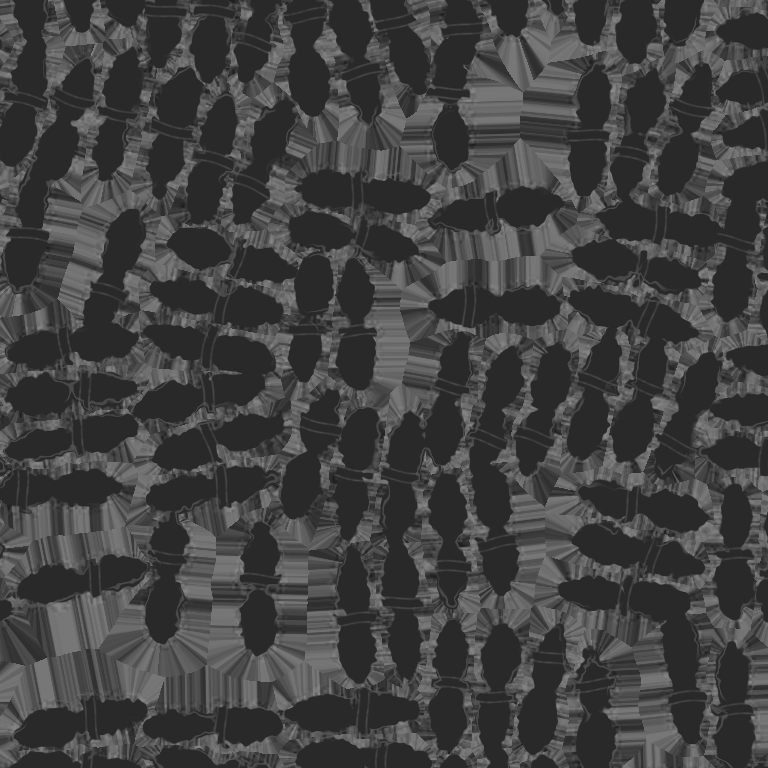
This pattern is drawn by a WebGL 1 fragment shader. Its source:

```glsl
precision highp float;
// Dark two-lobed grains lie in small tilted stacks, each crossed by a pair of thin bands.
// Grey streaks fan out from the nearest grain: their tone depends only on the place along
// its outline, so they run straight outward and meet at Voronoi-like seams.

uniform vec2 u_resolution;

const float BLOCK = 0.185;          // side of one stack of three grains
const float SPACING = 0.061;        // distance between stacked grains
const float MISSING = 0.13;         // share of grains left out
const float BAND_GAP = 0.0062;      // half distance between the paired bands
const float BAND_REACH = 0.031;     // half length of a band
const float GRAIN_TONE = 0.16;
const float STREAK_DARK = 0.185;
const float STREAK_LIGHT = 0.465;
const float HALF_PI = 1.5707963;

float hash(vec2 p) {
  vec3 q = fract(p.xyx * vec3(0.1031, 0.1030, 0.0973));
  q += dot(q, q.yzx + 33.33);
  return fract((q.x + q.y) * q.z);
}

float noise(vec2 p) {
  vec2 i = floor(p), f = fract(p);
  f = f * f * (3.0 - 2.0 * f);
  vec2 e = vec2(1.0, 0.0);
  return mix(mix(hash(i), hash(i + e), f.x),
             mix(hash(i + e.yx), hash(i + e.xx), f.x), f.y);
}

// Stepped one-dimensional noise with softened steps
float steps(float x, float seed) {
  float i = floor(x);
  return mix(hash(vec2(i, seed)), hash(vec2(i + 1.0, seed)), smoothstep(0.3, 0.7, x - i));
}

vec2 rotate(vec2 p, float angle) {
  float c = cos(angle), s = sin(angle);
  return vec2(c * p.x + s * p.y, c * p.y - s * p.x);
}

float ellipse(vec2 p, vec2 radius) {
  float k = length(p / radius);
  return k * (k - 1.0) / max(length(p / (radius * radius)), 0.001);
}

float smoothMin(float a, float b, float k) {
  float h = max(k - abs(a - b), 0.0) / k;
  return min(a, b) - h * h * k * 0.25;
}

// Two lobes, blunt tips and the dark strip under the bands
float grainDistance(vec2 p, float bandX) {
  float d = smoothMin(ellipse(p - vec2(0.041, 0.0), vec2(0.043, 0.025)),
                      ellipse(p + vec2(0.037, 0.0), vec2(0.041, 0.022)), 0.010);
  d = smoothMin(d, ellipse(vec2(abs(p.x) - 0.076, p.y), vec2(0.012, 0.010)), 0.008);
  vec2 strip = abs(p - vec2(bandX, 0.0)) - vec2(0.007, 0.026);
  return min(d, length(max(strip, 0.0)) + min(max(strip.x, strip.y), 0.0));
}

// Paired wavy bands, broken into faint dashes
float bandMask(vec2 p, float bandX, float seed, float px) {
  float bend = 0.0025 * sin(p.y * 70.0 + seed * 6.0);
  float d = abs(abs(p.x - bandX - bend) - BAND_GAP) - 0.0011;
  float reach = 1.0 - smoothstep(BAND_REACH - 0.006, BAND_REACH, abs(p.y));
  float dash = 0.45 + 0.55 * noise(vec2(p.y * 230.0, seed * 91.0));
  return (1.0 - smoothstep(-px, px, d)) * reach * dash;
}

// Tone from the position along the outline: straight at the sides, fanned at the ends
float streakTone(vec2 p, float seed) {
  float along = clamp(p.x, -0.066, 0.066);
  float s = along + 0.032 * atan(p.x - along, abs(p.y) + 0.0001);
  float id = floor(seed * 400.0) + (p.y > 0.0 ? 500.0 : 0.0);
  float t = 0.5 * steps(s * 60.0, id) + 0.3 * steps(s * 330.0, id + 7.0)
          + 0.2 * steps(s * 170.0, id + 13.0);
  return mix(STREAK_DARK, STREAK_LIGHT, smoothstep(0.12, 0.82, t));
}

void main() {
  float px = 1.0 / min(u_resolution.x, u_resolution.y);
  vec2 uv = gl_FragCoord.xy * px;

  // Find the nearest grain and gather the bands
  float nearest = 10.0, nearestSeed = 0.0, bands = 0.0;
  vec2 nearestPoint = vec2(0.0);
  for (int i = -1; i <= 1; i++) {
    float column = floor(uv.x / BLOCK) + float(i);
    float shift = hash(vec2(column, 41.0));
    for (int j = -1; j <= 1; j++) {
      vec2 cell = vec2(column, floor(uv.y / BLOCK - shift) + float(j)) + 20.0;
      vec2 center = (cell - 19.5 + vec2(0.0, shift)) * BLOCK;
      float turn = step(0.5, hash(cell + 3.7)) * HALF_PI + (hash(cell + 8.1) - 0.5) * 0.65;
      vec2 local = rotate(uv - center, turn);
      for (int k = -1; k <= 1; k++) {
        float seed = hash(cell * 3.0 + float(k) * 17.3 + 60.0);
        float pick = hash(vec2(seed * 311.0, 5.0));
        if (pick < MISSING) continue;
        float slide = (hash(vec2(seed * 173.0, 9.0)) - 0.5) * 0.035;
        vec2 p = rotate(local - vec2(slide, float(k) * SPACING), (seed - 0.5) * 0.25);
        p.x *= pick > 0.56 ? 1.0 : -1.0;
        float bandX = mix(-0.042, 0.012, seed);
        float d = grainDistance(p, bandX);
        bands = max(bands, bandMask(p, bandX, seed, px));
        if (d < nearest) {
          nearest = d;
          nearestSeed = seed;
          nearestPoint = p;
        }
      }
    }
  }

  // Ragged outline, grainy fringe and wandering contour lines
  float rough = noise(uv * 50.0) - 0.5;
  float fine = noise(uv * 150.0 + 9.0) - 0.5;
  float edge = nearest + 0.007 * rough + 0.006 * fine;
  float fringe = 1.0 - smoothstep(0.004, 0.014, edge);
  float tone = streakTone(nearestPoint, nearestSeed);
  tone += fringe * 0.16 * (noise(uv * 260.0) - 0.5);
  tone = mix(GRAIN_TONE, tone, smoothstep(-px, px, edge));

  float contour = abs(edge + 0.016 * (noise(uv * 34.0 + 5.0) - 0.55)) - 0.0004;
  float patches = smoothstep(0.4, 0.65, noise(uv * 24.0 + 31.0));
  tone = mix(tone, 0.38, 0.6 * patches * (1.0 - smoothstep(0.0, 1.4 * px, contour)));

  tone = mix(tone, 0.35, 0.75 * bands);
  gl_FragColor = vec4(vec3(clamp(tone, 0.0, 1.0)), 1.0);
}
```
